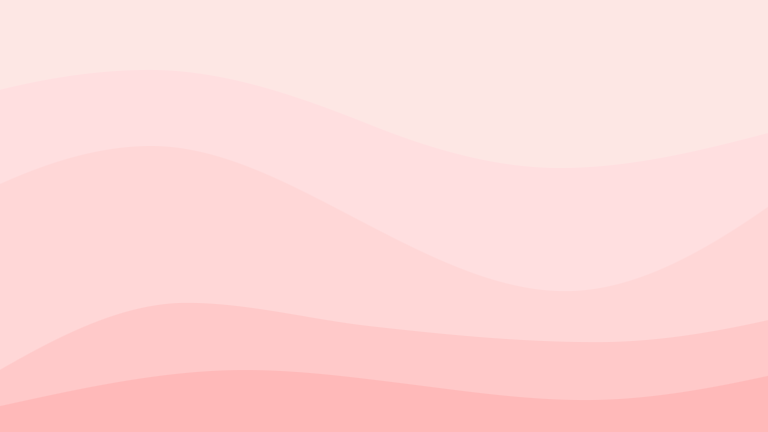
Give the GLSL for this background, as a Shadertoy shader.

```glsl
// Soft pink background of four layered, gently rolling waves.
#define SKY_COLOR   vec3(0.994, 0.904, 0.896)
#define HAZE_COLOR  vec3(1.000, 0.873, 0.878)
#define BLUSH_COLOR vec3(1.000, 0.843, 0.843)
#define ROSE_COLOR  vec3(1.000, 0.788, 0.788)
#define CORAL_COLOR vec3(1.000, 0.727, 0.727)
#define EDGE_PIXELS 1.0

// Cubic Hermite height between two knots, each (x, height, slope).
float hermite(float x, vec3 a, vec3 b) {
    float span = b.x - a.x;
    float t = (x - a.x) / span;
    float s = 1.0 - t;
    float heights = a.y * (1.0 + 2.0 * t) * s * s + b.y * (3.0 - 2.0 * t) * t * t;
    float slopes = span * t * s * (a.z * s - b.z * t);
    return heights + slopes;
}

// Wave from the left edge over a crest, through a bend and a trough, to the right edge.
// Edges are (height, slope), crest and trough are (x, height).
float wave(float x, vec2 left, vec2 crest, vec3 bend, vec2 trough, vec2 right) {
    vec3 top = vec3(crest, 0.0);
    vec3 low = vec3(trough, 0.0);
    if (x < crest.x)  return hermite(x, vec3(0.0, left), top);
    if (x < bend.x)   return hermite(x, top, bend);
    if (x < trough.x) return hermite(x, bend, low);
    return hermite(x, low, vec3(1.0, right));
}

// Smooth coverage of the area below a wave.
float below(float y, float height) {
    float distanceUp = y - height;
    float edge = EDGE_PIXELS * max(fwidth(distanceUp), 1e-5);
    return clamp(0.5 - distanceUp / edge, 0.0, 1.0);
}

void mainImage(out vec4 fragColor, in vec2 fragCoord) {
    vec2 uv = fragCoord / iResolution.xy;

    // Wave heights, back to front
    float haze = wave(uv.x, vec2(0.792, 0.44), vec2(0.195, 0.838),
                      vec3(0.482, 0.711, -0.71), vec2(0.729, 0.611), vec2(0.692, 0.47));
    float blush = wave(uv.x, vec2(0.574, 0.80), vec2(0.197, 0.662),
                       vec3(0.482, 0.477, -0.92), vec2(0.736, 0.326), vec2(0.521, 1.24));
    float rose = wave(uv.x, vec2(0.144, 1.02), vec2(0.243, 0.299),
                      vec3(0.482, 0.245, -0.20), vec2(0.777, 0.208), vec2(0.259, 0.40));
    float coral = wave(uv.x, vec2(0.060, 0.39), vec2(0.319, 0.1435),
                       vec3(0.521, 0.1134, -0.22), vec2(0.762, 0.074), vec2(0.130, 0.39));

    // Layers
    vec3 color = SKY_COLOR;
    color = mix(color, HAZE_COLOR, below(uv.y, haze));
    color = mix(color, BLUSH_COLOR, below(uv.y, blush));
    color = mix(color, ROSE_COLOR, below(uv.y, rose));
    color = mix(color, CORAL_COLOR, below(uv.y, coral));
    fragColor = vec4(color, 1.0);
}
```
